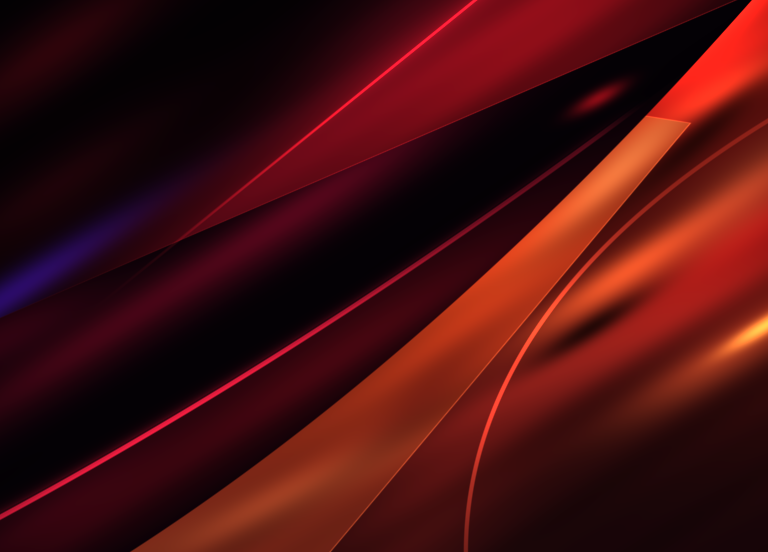
Write a WebGL 2 fragment shader that draws this background.

```glsl
#version 300 es
precision highp float;

uniform vec2 u_resolution;
out vec4 outColor;

// Soft elliptical streak, rotated by angle
float glow(vec2 p, vec2 center, float angle, vec2 size) {
    vec2 d = p - center;
    float c = cos(angle), s = sin(angle);
    d = vec2(c * d.x + s * d.y, c * d.y - s * d.x) / size;
    return exp(-dot(d, d));
}

// Smooth-edged line around a signed distance
float stroke(float dist, float halfWidth, float pixel) {
    return 1.0 - smoothstep(halfWidth - pixel, halfWidth + pixel, abs(dist));
}

float fill(float dist, float pixel) {
    return smoothstep(-pixel, pixel, dist);
}

// Gentle silk-like variation across the diagonal
float silk(vec2 p) {
    float across = dot(p, vec2(-0.52, 0.85));
    float along = dot(p, vec2(0.85, 0.52));
    return 1.0 + 0.06 * sin(across * 47.0 + 2.0 * sin(along * 2.3))
               + 0.04 * sin(across * 91.0 - along * 3.0);
}

vec3 darkSide(vec2 p, float px) {
    float veil = (p.y - 0.424 - 0.432 * p.x) * 0.918;
    float ray = (p.y - 1.0 - 0.81 * (p.x - 0.861)) * 0.777;
    float ribbon = (p.y - 0.063 - p.x * (0.539 + 0.09 * p.x)) * 0.84;

    // Red light above the veil, with a blue rim at the left
    vec3 upper = vec3(0.012, 0.002, 0.012);
    upper += vec3(0.42, 0.04, 0.06) * glow(p, vec2(1.02, 0.98), 0.62, vec2(0.5, 0.15));
    upper += vec3(0.24, 0.02, 0.05) * glow(p, vec2(0.48, 0.67), 0.62, vec2(0.5, 0.08));
    upper += vec3(0.10, 0.01, 0.03) * glow(p, vec2(0.72, 0.96), 0.62, vec2(0.22, 0.08));
    upper += vec3(0.13, 0.04, 0.38) * glow(p, vec2(0.0, 0.455), 0.58, vec2(0.3, 0.032));
    upper += vec3(0.17, 0.015, 0.03) * glow(p, vec2(0.1, 0.91), 0.6, vec2(0.25, 0.055));
    upper += vec3(0.10, 0.01, 0.02) * glow(p, vec2(0.1, 0.65), 0.6, vec2(0.25, 0.06));
    upper *= 1.0 + 0.18 * fill(-ray, px);

    // Deep folds below the veil
    vec3 lower = vec3(0.014, 0.002, 0.018);
    lower += vec3(0.28, 0.02, 0.075) * glow(p, vec2(0.58, 0.635), 0.57, vec2(0.36, 0.05));
    lower += vec3(0.20, 0.015, 0.05) * glow(p, vec2(0.12, 0.35), 0.57, vec2(0.32, 0.05));
    lower += vec3(0.18, 0.01, 0.05) * glow(p, vec2(0.0, 0.39), 0.5, vec2(0.2, 0.04));
    lower += vec3(0.5, 0.04, 0.06) * glow(p, vec2(1.085, 0.822), 0.5, vec2(0.05, 0.014));
    float below = fill(-ribbon, px);
    lower += below * vec3(0.24, 0.02, 0.04) * glow(p, vec2(0.62, 0.365), 0.59, vec2(0.55, 0.07));
    lower += below * vec3(0.14, 0.01, 0.03) * glow(p, vec2(0.1, 0.06), 0.55, vec2(0.25, 0.07));

    vec3 color = mix(lower, upper, fill(veil, px)) * silk(p);

    // Fine bright seams
    color += vec3(0.32, 0.05, 0.05) * stroke(veil, 0.0008, px) * smoothstep(-0.2, 0.9, p.x);
    color += vec3(0.72, 0.08, 0.12) * stroke(ray, 0.0022, px) * smoothstep(0.15, 0.8, p.x);
    color += vec3(0.2, 0.02, 0.04) * exp(-abs(ray) * 90.0) * smoothstep(0.3, 0.8, p.x);
    float ribbonLight = exp(-pow((p.x - 0.3) / 0.5, 2.0)) * 0.75 + 0.25;
    ribbonLight *= 1.0 - smoothstep(1.05, 1.18, p.x);
    color += vec3(0.78, 0.1, 0.2) * stroke(ribbon, 0.0042, px) * ribbonLight;
    color += vec3(0.22, 0.02, 0.05) * exp(-abs(ribbon - 0.008) * 130.0) * ribbonLight;
    return color;
}

vec3 warmSide(vec2 p, float rim, float px) {
    float panelEdge = (p.y - 1.19 * (p.x - 0.598)) * 0.643;
    float y2 = p.y * p.y;
    float arc = (p.x - 0.844 - y2 * (0.75 + 0.24 * y2)) / sqrt(1.0 + pow(1.5 * p.y + 0.96 * p.y * y2, 2.0));

    // Layered light on the right
    vec3 color = mix(vec3(0.09, 0.02, 0.03), vec3(0.24, 0.045, 0.04), smoothstep(0.0, 0.55, p.y));
    color += vec3(0.2, 0.04, 0.03) * glow(p, vec2(0.8, 0.14), 0.85, vec2(0.35, 0.13));
    color += vec3(0.6, 0.08, 0.05) * glow(p, vec2(1.3, 0.9), 0.65, vec2(0.25, 0.1));
    color += vec3(0.38, 0.13, 0.06) * glow(p, vec2(1.31, 0.835), 0.52, vec2(0.16, 0.025));
    color += vec3(0.35, 0.03, 0.03) * glow(p, vec2(1.36, 0.56), 0.55, vec2(0.28, 0.08));
    color += vec3(0.6, 0.28, 0.11) * glow(p, vec2(1.13, 0.5), 0.58, vec2(0.19, 0.034));
    color += vec3(0.34, 0.18, 0.09) * glow(p, vec2(1.37, 0.665), 0.65, vec2(0.18, 0.05));
    color += vec3(0.26, 0.07, 0.05) * glow(p, vec2(1.1, 0.37), 0.45, vec2(0.35, 0.055));
    color += vec3(0.42, 0.17, 0.08) * glow(p, vec2(1.33, 0.365), 0.55, vec2(0.22, 0.04));
    color += vec3(0.75, 0.6, 0.2) * glow(p, vec2(1.39, 0.412), 0.55, vec2(0.08, 0.014));
    color *= 1.0 - 0.75 * glow(p, vec2(1.07, 0.405), 0.56, vec2(0.12, 0.02));
    color *= 1.0 - 0.6 * glow(p, vec2(1.27, 0.755), 0.7, vec2(0.16, 0.025));

    // Translucent orange panel
    vec3 panel = mix(vec3(0.42, 0.13, 0.08), vec3(0.7, 0.2, 0.09), smoothstep(0.0, 0.5, p.y));
    panel += vec3(0.2, 0.12, 0.06) * glow(p, vec2(0.52, 0.1), 0.42, vec2(0.3, 0.035));
    panel += vec3(0.22, 0.07, 0.02) * glow(p, vec2(0.9, 0.49), 0.76, vec2(0.25, 0.045));
    panel += vec3(0.2, 0.26, 0.15) * glow(p, vec2(1.13, 0.7), 0.75, vec2(0.18, 0.035));
    panel -= vec3(0.16, 0.06, 0.02) * glow(p, vec2(0.78, 0.3), 0.8, vec2(0.16, 0.05));
    float top = 0.79 - 0.16 * (p.x - 1.17) - p.y;
    float inside = fill(panelEdge, px) * fill(top, px);
    color = mix(color, panel, inside * 0.94) * silk(p);
    color += vec3(0.35, 0.17, 0.08) * stroke(panelEdge, 0.001, px) * fill(top, px);
    color += vec3(0.2, 0.09, 0.05) * stroke(top, 0.001, px) * fill(panelEdge, px);

    // Curved highlight and rim light
    float arcLight = 0.3 + 0.7 * glow(p, vec2(0.95, 0.35), 1.0, vec2(0.28));
    color += vec3(0.65, 0.2, 0.13) * stroke(arc, 0.0038, px) * arcLight;
    color += vec3(0.75, 0.1, 0.07) * exp(-rim * 38.0) * smoothstep(0.75, 1.0, p.y);
    return color;
}

void main() {
    vec2 p = gl_FragCoord.xy / u_resolution.y;
    float px = 1.0 / u_resolution.y;
    float t = p.x - 0.2355;
    float slope = 0.645 + 0.43 * t;
    float rim = (t * (0.645 + 0.215 * t) - p.y) / sqrt(1.0 + slope * slope);
    vec3 color = mix(darkSide(p, px), warmSide(p, max(rim, 0.0), px), fill(rim, px));
    outColor = vec4(clamp(color, 0.0, 1.0), 1.0);
}
```
